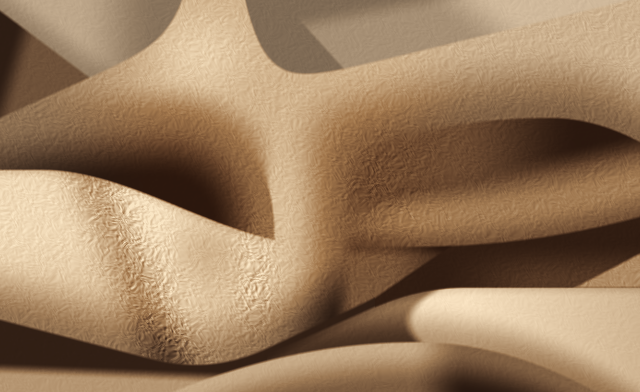
Reproduce this texture procedurally as a Shadertoy shader.

```glsl
// Soft tan leather draped in deep folds, lit by low warm sunlight.
#define ramp smoothstep

float hash(vec2 p) {
  p = fract(p * vec2(0.1031, 0.1137));
  p += dot(p, p.yx + 33.33);
  return fract((p.x + p.y) * p.x * 7.13);
}

float noise(vec2 p) {
  vec2 i = floor(p), f = fract(p);
  f = f * f * (3.0 - 2.0 * f);
  return mix(mix(hash(i), hash(i + vec2(1, 0)), f.x),
             mix(hash(i + vec2(0, 1)), hash(i + 1.0), f.x), f.y);
}

// Height of the leather grain: ridged cells over fine pores
float grain(vec2 p) {
  p += 0.09 * vec2(noise(p * 7.0), noise(p * 7.0 + 40.0));
  mat2 turn = mat2(0.8, 0.6, -0.6, 0.8);
  return abs(noise(turn * p * vec2(17, 13)) - 0.5)
       + abs(noise(turn * p * 27.0) - 0.5) + 0.4 * noise(p.yx * 50.0);
}

float smin(float a, float b, float k) {
  float h = max(k - abs(a - b), 0.0) / k;
  return min(a, b) - h * h * k * 0.25;
}

float cover(float d) { return ramp(-1.0, 1.0, d / (fwidth(d) + 0.008)); }

float bell(float x) { return exp(-x * x); }

float blob(vec2 p, vec2 radius) { return bell(length(p / radius)); }

// Parabola with a separate curvature on each side of its vertex
float bow(float x, float left, float right) {
  return x * x * (x < 0.0 ? left : right);
}

// Light level 0..4 to leather tone
vec3 leather(float l) {
  vec3 c = mix(vec3(0.17, 0.09, 0.05), vec3(0.41, 0.27, 0.17), clamp(l, 0.0, 1.0));
  c = mix(c, vec3(0.64, 0.47, 0.30), clamp(l - 1.0, 0.0, 1.0));
  c = mix(c, vec3(0.81, 0.69, 0.54), clamp(l - 2.0, 0.0, 1.0));
  return mix(c, vec3(0.98, 0.90, 0.77), clamp(l - 3.0, 0.0, 1.0));
}

void mainImage(out vec4 fragColor, in vec2 fragCoord) {
  vec2 uv = fragCoord / iResolution.xy;
  vec2 p = vec2(uv.x, 1.0 - uv.y) * vec2(7.68, 4.72);   // y points down
  float x = p.x, y = p.y;

  // Distant cloth, right then left
  float sunny = cover(x - 3.38 - 0.9 * y) * ramp(-0.15, 0.15, y - 1.03 + 0.2 * x);
  float light = 1.65 + 0.7 * sunny + 0.8 * ramp(5.0, 6.0, x - 1.3 * y);
  float edge = 0.13 + 0.75 * x - y, cone = cover(edge);
  float lit = 2.8 - ramp(0.9, 1.9, x) - 0.7 * ramp(0.45, 0.0, edge);
  float corner = 0.1 + 1.1 * ramp(0.28, 0.58, x + 0.3 * y);
  light = mix(light, mix(corner, lit, cone), step(x, 2.5));
  float greyness = mix(0.7, 0.3, step(x, 2.5) * (1.0 - cone));

  // Hollow under the right arm, with a tube lying inside it
  float armLow = 1.42 + bow(x - 6.6, 0.066, 0.25);
  float inside = smin(x - 4.34 + 0.06 * y, y - armLow, 0.5);
  float recess = 1.1 - 1.1 * ramp(5.4, 7.0, x);
  float tubeTop = 2.35 - 0.075 * max(x - 4.2, 0.0) - bow(x - 4.2, 0.0, 0.025);
  float tubeLow = 2.97 - bow(x - 5.0, 0.0, 0.05);
  float across = (y - tubeTop) / (tubeLow - tubeTop);
  float tube = 0.9 + 1.15 * ramp(-0.1, 0.45, across) - 0.9 * ramp(0.55, 1.05, across);
  tube *= 0.7 + 0.3 * ramp(4.0, 5.2, x);
  recess = mix(recess, tube, ramp(-0.25, 0.12, across) * ramp(4.1, 5.2, x + across));
  // Floor beneath the tube, with a shaded wing of the column
  float wing = 1.3 - ramp(4.6, 5.5, x) - 0.5 * ramp(0.15, 0.0, y - tubeLow);
  float below = 0.1 + 0.6 * ramp(5.2, 6.6, x) * ramp(2.9, 3.4, y);
  below = mix(below, 2.3, cover(y - 7.05 + 0.52 * x));
  below = mix(below, wing, cover(9.7 - 1.45 * y - x));
  recess = mix(recess, below, cover(y - tubeLow));

  // Left hollow: dark bowl, soft above and crisp on its right rim
  vec2 reach = vec2(max((x - 1.9) / 1.38, (1.9 - x) / 4.0), max(2.85 - y, 0.0) / 1.5);
  reach = pow(reach, vec2(2.3));
  float rim = pow(reach.x + reach.y, 0.435);
  float soft = mix(0.28, 0.025, ramp(1.5, 2.35, y));
  float bowl = 1.75 * ramp(0.47, 0.98, rim);

  // Arms and column
  float body = 1.5 + 1.5 * ramp(0.0, 0.95, -inside);
  body = min(body, 1.9 + 1.15 * ramp(0.0, 2.3, x));
  body += 0.55 * blob(p - vec2(2.4, 0.65), vec2(0.6, 0.5));
  body += 0.5 * blob(p - vec2(3.55, 2.8), vec2(0.3, 1.1));
  float pillowTop = 2.05 + 0.9 * ramp(0.5, 3.8, x);
  float onPillow = cover(y - pillowTop);
  body = mix(body, bowl, ramp(soft, -soft * 0.3, rim - 1.0) * (1.0 - onPillow));

  // Pillow with its dented valley
  float bodyLow = smin(3.85 + 0.26 * x, 5.70 - 0.47 * x, 0.5);
  float valley = x - 0.18 - 0.42 * y;
  float pillow = 3.75 - bell(valley * 3.2) + 0.2 * bell(valley * 3.0 - 1.5);
  pillow -= 0.6 * blob(p - vec2(2.5, 3.0), vec2(0.5, 0.4)) + 0.45 * ramp(2.7, 3.8, y);
  pillow -= 0.4 * ramp(0.12, 0.0, y - pillowTop);
  body = mix(body, pillow, onPillow * ramp(3.6, 2.9, x));
  float turned = ramp(0.8, 0.0, bodyLow - y) * ramp(2.4, 3.0, y);
  body -= 1.5 * turned;
  float crease = mix(0.14, 0.02, ramp(4.6, 6.0, x));
  float onRecess = ramp(-crease, crease, inside);
  body = mix(body, recess, onRecess);

  float topLeft = 1.42 - 0.45 * x - 0.6 * exp(x * 5.0 - 11.25);
  float topRight = 1.85 - 0.245 * x - 0.6 * exp(12.4 - x * 4.0);
  float onBody = cover(y - max(topLeft, topRight));
  light = mix(light, body, onBody);
  // Skylight cools the turned-away surfaces
  float cool = 0.4 * ramp(2.2, 0.2, x) * (1.0 - onPillow) + 0.3 * turned;
  cool = max(cool, 0.3 * ramp(4.3, 6.0, x)) * (1.0 - 0.6 * onRecess);
  greyness = mix(greyness, cool, onBody);

  // Lower folds, tucked under the body
  float foldTop = -smin(-3.46, 0.45 * x - 5.72, 0.25);
  float under = mix(0.15, 2.5, ramp(-0.04, 0.12, y - 4.4 - 0.04 * x));
  float ridge = 4.12 + bow(x - 5.0, 0.07, 0.13);
  float sunEdge = ramp(-0.06, 0.12, x - 4.88 - bow(y - 3.88, 2.2, 2.2));
  float fold = mix(1.9, 3.9 - 0.4 * max(x - 5.6, 0.0), sunEdge);
  fold -= 1.4 * ramp(0.5, 0.0, ridge - y) + 0.4 * ramp(0.12, 0.0, y - foldTop);
  float lap = 2.9 - 1.5 * ramp(0.05, 0.55, y - ridge) - 1.4 * ramp(4.9, 5.6, x);
  under = mix(under, fold, cover(y - foldTop) * step(3.2, x));
  under = mix(under, lap, cover(y - ridge));
  float onUnder = x < 4.5 ? cover(y - bodyLow) : cover(y - foldTop);
  light = mix(light, under, onUnder);
  greyness = mix(greyness, 0.25, onUnder);

  // Grain, coarser where the hide is crumpled
  float crumple = bell(valley * 2.6 - 0.4) * onPillow * step(x, 3.3)
    + blob(p - vec2(3.05, 3.4), vec2(0.25, 0.6)) + 0.4 * blob(p - vec2(4.6, 2.2), vec2(0.5, 0.6));
  float relief = grain(p) - grain(p + vec2(0.025, 0.018));
  relief *= 1.0 - 0.6 * max(onUnder, 1.0 - onBody);
  light += relief * (0.4 + 1.2 * crumple * (1.0 - onUnder)) * ramp(-0.3, 1.5, light);

  vec3 colour = leather(light);
  vec3 grey = dot(colour, vec3(0.3, 0.6, 0.1)) * vec3(1.09, 0.98, 0.84);
  fragColor = vec4(mix(colour, grey, greyness), 1.0);
}
```
